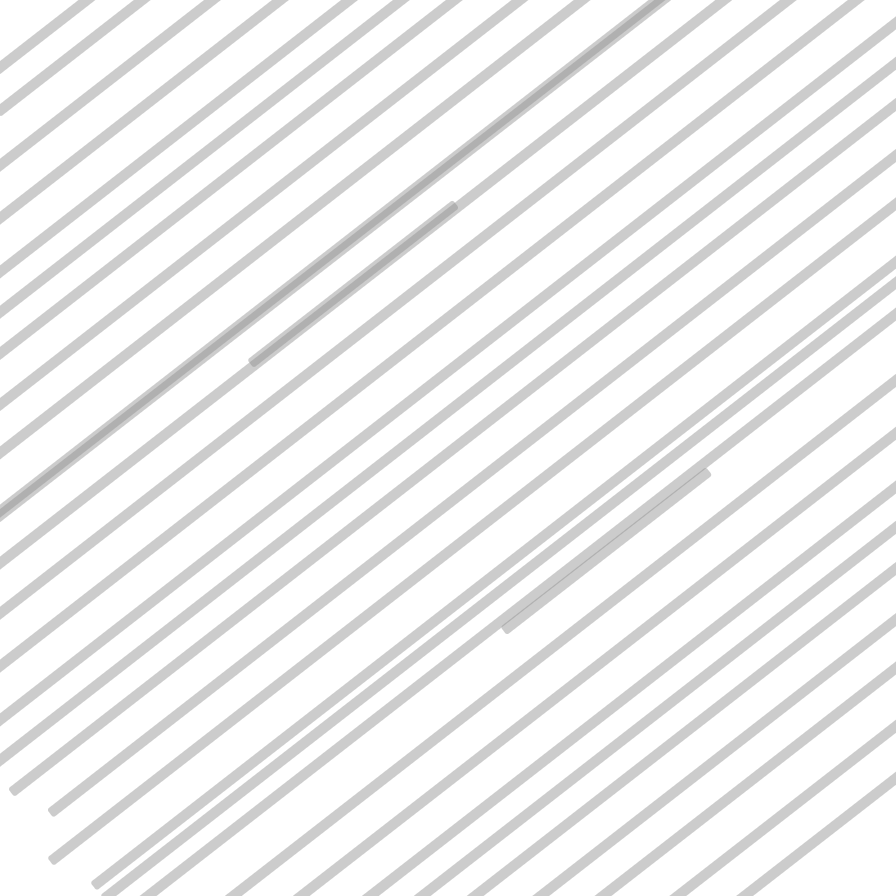
Write a three.js fragment shader that draws this pattern.

```glsl
varying vec2 vUv;

const int BUNDLES = 3;
const int STROKES = 11;
const int SHORT_STROKE = 1;
const float SLOPE = 0.778;
const float HALF_WIDTH = 0.0058;

// Uneven drops of the strokes below the top of their bundle
const float DROPS[STROKES] = float[STROKES](
  0.0, 0.048, 0.109, 0.168, 0.228, 0.273, 0.319, 0.376, 0.430, 0.495, 0.553);

float roundedBox(vec2 p, vec2 halfSize, float radius) {
  vec2 d = abs(p) - halfSize + radius;
  return length(max(d, 0.0)) + min(max(d.x, d.y), 0.0) - radius;
}

// Coverage of a slanted bar that begins at start
float bar(vec2 p, vec2 start, float len, float halfWidth, float slope, float pixel) {
  vec2 along = normalize(vec2(1.0, -slope));
  vec2 across = vec2(-along.y, along.x);
  vec2 q = vec2(dot(p - start, along) - 0.5 * len, dot(p - start, across));
  float d = roundedBox(q, vec2(0.5 * len + 0.004, halfWidth), 0.003);
  return clamp(0.5 - d / pixel, 0.0, 1.0);
}

// Height at which a bundle meets the left side, measured downwards
float bundleTop(float k) {
  return 0.0755 + 0.5 * k + 0.018 * step(1.5, k);
}

// Staggered left ends of the long strokes
float longStart(float drop, float i) {
  return 0.0156 + 0.52 * (drop - 0.8945) + 0.016 * sin(2.1 * (i - 6.0));
}

void main() {
  vec2 p = vec2(vUv.x, 1.0 - vUv.y);
  float pixel = max(fwidth(vUv.x), fwidth(vUv.y));
  vec3 paper = vec3(1.0);
  vec3 ink = vec3(0.556);
  vec3 color = paper;

  // Translucent strokes darken where bundles overlap
  for (int k = 0; k < BUNDLES; k++) {
    for (int i = 0; i < STROKES; i++) {
      float drop = bundleTop(float(k)) + DROPS[i];
      bool isShort = i == SHORT_STROKE;
      float x = isShort ? 0.2826 * float(k) : longStart(drop, float(i));
      float len = isShort ? 0.2826 : 3.0;
      vec2 start = vec2(x, drop - SLOPE * x);
      color = mix(color, ink, 0.45 * bar(p, start, len, HALF_WIDTH, SLOPE, pixel));
    }
  }
  gl_FragColor = vec4(color, 1.0);
}
```
